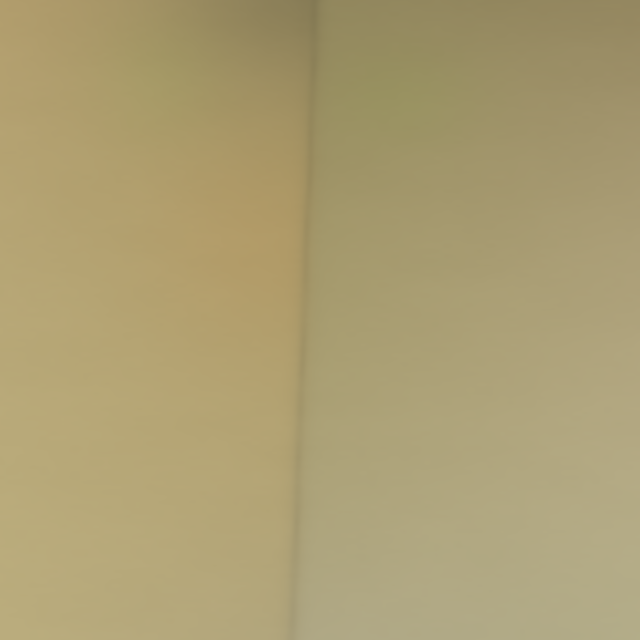
Give the GLSL for this texture, as a Shadertoy shader.

```glsl
// Two softly lit plaster walls meeting in a slightly wavering corner.
// Each wall blends three rows of colour; broad tints, a shaded crease
// and faint stretched value noise add the finer variation.

float hash(vec2 p) {
    return fract(sin(dot(p, vec2(127.1, 311.7))) * 43758.5453);
}

float valueNoise(vec2 p) {
    vec2 cell = floor(p);
    vec2 f = fract(p);
    f = f * f * (3.0 - 2.0 * f);
    float low = mix(hash(cell), hash(cell + vec2(1.0, 0.0)), f.x);
    float high = mix(hash(cell + vec2(0.0, 1.0)), hash(cell + vec2(1.0)), f.x);
    return mix(low, high, f.y);
}

// Soft elliptical falloff, 1 at the centre
float softSpot(vec2 p, vec2 center, vec2 radius) {
    vec2 d = (p - center) / radius;
    return exp(-dot(d, d));
}

// Smooth curve through the bottom, middle and top colours
vec3 threeRows(vec3 bottom, vec3 middle, vec3 top, float y) {
    float a = 2.0 * (y - 0.5) * (y - 1.0);
    float b = 4.0 * y * (1.0 - y);
    float c = 2.0 * y * (y - 0.5);
    return bottom * a + middle * b + top * c;
}

float cornerX(float y) {
    float lean = mix(0.457, 0.493, y);
    float waver = valueNoise(vec2(3.0, y * 11.0)) - 0.5;
    return lean + 0.004 * waver;
}

vec3 leftWall(vec2 p) {
    float across = clamp(p.x / 0.47, 0.0, 1.0);
    vec3 outer = threeRows(vec3(0.730, 0.675, 0.490), vec3(0.718, 0.655, 0.465),
                           vec3(0.695, 0.615, 0.425), p.y);
    vec3 inner = threeRows(vec3(0.692, 0.645, 0.485), vec3(0.690, 0.622, 0.428),
                           vec3(0.610, 0.550, 0.375), p.y);
    vec3 color = mix(outer, inner, across);
    // Shade gathered at the top, beside the corner
    color -= vec3(0.075, 0.060, 0.035) * softSpot(p, vec2(0.46, 1.03), vec2(0.20, 0.17));
    // Warm and olive tints
    color += vec3(0.012, -0.008, -0.015) * softSpot(p, vec2(0.39, 0.62), vec2(0.16, 0.16));
    color += vec3(-0.012, 0.008, -0.008) * softSpot(p, vec2(0.25, 0.88), vec2(0.10, 0.10));
    return color;
}

vec3 rightWall(vec2 p) {
    float across = clamp((p.x - 0.48) / 0.52, 0.0, 1.0);
    vec3 inner = threeRows(vec3(0.685, 0.655, 0.520), vec3(0.655, 0.612, 0.435),
                           vec3(0.570, 0.530, 0.365), p.y);
    vec3 outer = threeRows(vec3(0.700, 0.675, 0.535), vec3(0.685, 0.637, 0.485),
                           vec3(0.580, 0.528, 0.375), p.y);
    vec3 color = mix(inner, outer, across);
    color += vec3(-0.010, 0.008, -0.015) * softSpot(p, vec2(0.63, 0.85), vec2(0.12, 0.08));
    return color;
}

void mainImage(out vec4 fragColor, in vec2 fragCoord) {
    vec2 uv = fragCoord / iResolution.xy;
    float side = uv.x - cornerX(uv.y);

    // Walls joined by a soft edge
    float join = smoothstep(-0.022, 0.026, side);
    vec3 color = mix(leftWall(uv), rightWall(uv), join);

    // Narrow crease inside a wider shadow
    float fleck = 0.7 + 0.6 * valueNoise(vec2(side * 90.0, uv.y * 28.0));
    float crease = exp(-pow(side / 0.007, 2.0)) * fleck;
    float shadow = exp(-pow(side / 0.020, 2.0));
    color *= 1.0 - 0.040 * crease - 0.028 * shadow;

    // Faint mottling, drawn out sideways
    float mottling = valueNoise(uv * vec2(9.0, 24.0) + 7.0) - 0.5;
    float grain = valueNoise(uv * vec2(60.0, 130.0)) - 0.5;
    color += 0.006 * mottling + 0.004 * grain;

    fragColor = vec4(color, 1.0);
}
```
